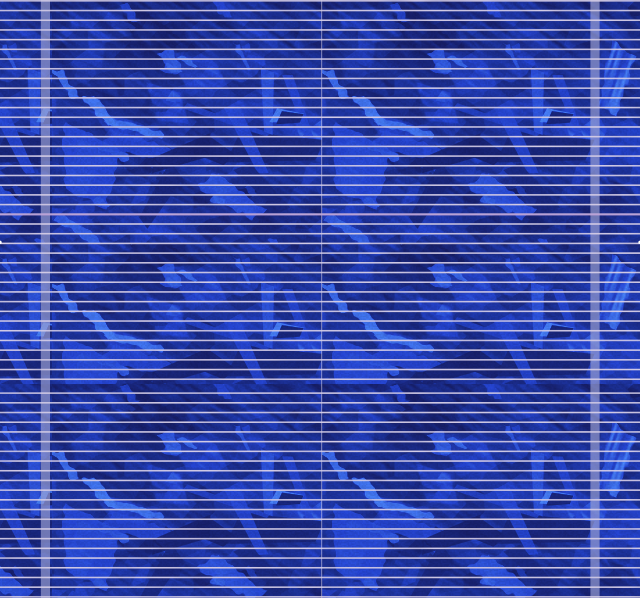
This texture is drawn by a Shadertoy shader. Its source:

```glsl
// Blue polycrystalline solar cells: repeated crystal grain under pale contact lines and busbars.

const vec2 CANVAS = vec2(768.0, 718.0);   // design units, y runs downwards
const vec3 INDIGO = vec3(0.085, 0.115, 0.40);
const vec3 NAVY   = vec3(0.105, 0.185, 0.58);
const vec3 ROYAL  = vec3(0.14, 0.26, 0.80);
const vec3 SKY    = vec3(0.29, 0.52, 0.96);
const vec3 SILVER = vec3(0.83, 0.80, 0.90);
const vec3 BUSBAR = vec3(0.60, 0.62, 0.82);

float hash(vec2 p) {
    return fract(sin(dot(p, vec2(127.1, 311.7))) * 43758.5453);
}

float noise(vec2 p) {
    vec2 i = floor(p), f = fract(p);
    f = f * f * (3.0 - 2.0 * f);
    return mix(mix(hash(i), hash(i + vec2(1, 0)), f.x),
               mix(hash(i + vec2(0, 1)), hash(i + vec2(1, 1)), f.x), f.y);
}

// Coordinates along and across a direction
vec2 turn(vec2 p, float angle) {
    vec2 d = vec2(cos(angle), sin(angle));
    return vec2(dot(p, d), dot(p, vec2(-d.y, d.x)));
}

// Random tone per Voronoi grain, blended softly at the borders
float grains(vec2 p) {
    vec2 cell = floor(p);
    float sum = 0.0, total = 0.0;
    for (int j = -1; j <= 1; j++)
    for (int i = -1; i <= 1; i++) {
        vec2 c = cell + vec2(i, j);
        vec2 site = c + vec2(hash(c), hash(c + 17.3));
        float w = exp(-45.0 * distance(p, site));
        sum += w * hash(c + 41.7);
        total += w;
    }
    return sum / total;
}

// Coverage of a band centred on zero
float band(float d, float halfWidth, float blur) {
    return clamp((halfWidth - abs(d)) / blur + 0.5, 0.0, 1.0);
}

// Lay a tapered, slant-ended splinter from a to b over a tone
float shard(float tone, vec2 p, vec2 a, vec2 b, float w, float target, float blur) {
    float len = distance(a, b);
    vec2 q = turn(p - a, atan(b.y - a.y, b.x - a.x));
    float taper = mix(1.0, 0.65, clamp(q.x / len, 0.0, 1.0));
    float cover = band(q.y, w * taper, blur) * band(q.x - 0.5 * len + 0.4 * q.y, 0.5 * len, blur);
    return mix(tone, target, 0.85 * cover);
}

// Tone of one crystal tile, 0 = indigo, 1 = sky
float crystalTone(vec2 p, float blur) {
    // Broad bands, large and small grains, diagonal scratches
    float t = 0.25 + 0.17 * smoothstep(45.0, 85.0, p.y) - 0.13 * smoothstep(150.0, 250.0, p.y);
    t += 0.40 * (grains(turn(p, 0.6) * vec2(0.016, 0.034)) - 0.5);
    t += 0.26 * (grains(turn(p, -0.5) * vec2(0.035, 0.065) + 9.0) - 0.5);
    float scratch = noise(turn(p, 0.62) * vec2(0.035, 0.24)) - 0.5;
    t += scratch * mix(0.42, 0.2, smoothstep(30.0, 90.0, p.y));

    // Ragged outlines for the splinters
    vec2 q = p + 6.0 * (vec2(noise(p * 0.13), noise(p * 0.13 + 31.0)) - 0.5);

    // Scattered small chips
    for (int i = 0; i < 30; i++) {
        vec2 id = vec2(i, 3.7);
        vec2 a = vec2(66.0 + 310.0 * hash(id), 290.0 * hash(id + 5.1));
        float angle = mix(0.2, 1.2, hash(id + 8.3));
        vec2 b = a + (8.0 + 30.0 * hash(id + 2.9)) * vec2(cos(angle), sin(angle));
        t = shard(t, q, a, b, 1.5 + 4.5 * hash(id + 6.2), 0.9 * hash(id + 4.4), blur);
    }

    // Bright plate and its ragged tail
    t = shard(t, q, vec2(112, 164), vec2(104, 240), 37.0, 0.74, blur);
    t = shard(t, q, vec2(130, 166), vec2(205, 188), 13.0, 0.70, blur);
    // Sweeping pale arc
    t = shard(t, q, vec2(67, 84), vec2(92, 118), 6.0, 0.95, blur);
    t = shard(t, q, vec2(107, 116), vec2(136, 150), 8.0, 1.0, blur);
    t = shard(t, q, vec2(126, 143), vec2(196, 163), 5.0, 0.92, blur);
    t = shard(t, q, vec2(197, 62), vec2(214, 86), 10.0, 0.82, blur);
    // Dark chevron and streaks below it
    t = shard(t, p, vec2(252, 174), vec2(183, 199), 13.0, 0.02, blur);
    t = shard(t, p, vec2(238, 171), vec2(276, 192), 14.0, 0.02, blur);
    t = shard(t, p, vec2(212, 204), vec2(172, 268), 12.0, 0.12, blur);
    t = shard(t, p, vec2(280, 176), vec2(384, 180), 19.0, 0.10, blur);
    // Steel blue bars on the right
    t = shard(t, p, vec2(222, 127), vec2(322, 162), 4.0, 0.62, blur);
    t = shard(t, p, vec2(278, 128), vec2(316, 208), 9.0, 0.70, blur);
    t = shard(t, p, vec2(321, 84), vec2(322, 160), 8.0, 0.78, blur);
    t = shard(t, p, vec2(345, 90), vec2(372, 165), 6.0, 0.68, blur);
    t = shard(t, p, vec2(328, 138), vec2(362, 142), 9.0, 1.0, blur);
    t = shard(t, p, vec2(335, 141), vec2(362, 142), 8.0, 0.0, blur);
    // Lower shards
    t = shard(t, q, vec2(248, 216), vec2(312, 258), 14.0, 0.80, blur);
    t = shard(t, p, vec2(290, 200), vec2(342, 252), 10.0, 0.16, blur);
    t = shard(t, q, vec2(70, 260), vec2(122, 294), 6.0, 0.85, blur);
    // Hatched glint beyond the right busbar
    float hatch = 0.55 + 0.5 * noise(turn(p, 1.9) * vec2(0.03, 0.3));
    return shard(t, q, vec2(424, 58), vec2(406, 134), 17.0, hatch, blur);
}

vec3 siliconColor(float t) {
    vec3 c = mix(INDIGO, NAVY, clamp(t * 3.0, 0.0, 1.0));
    c = mix(c, ROYAL, clamp(t * 3.0 - 1.0, 0.0, 1.0));
    return mix(c, SKY, clamp(t * 3.0 - 2.0, 0.0, 1.0));
}

void mainImage(out vec4 fragColor, in vec2 fragCoord) {
    vec2 uv = fragCoord / iResolution.xy;
    vec2 p = vec2(uv.x, 1.0 - uv.y) * CANVAS;
    float blur = CANVAS.x / iResolution.x;

    // Two tiles across and three down, the middle row cropped
    vec2 offset = vec2(p.x < 62.0 ? -280.0 : p.x < 386.0 ? 0.0 : 324.0,
                       p.y < 292.0 ? 0.0 : p.y < 461.0 ? 257.0 : 458.0);
    vec3 color = siliconColor(crystalTone(p - offset, blur));
    color *= 0.94 + 0.12 * noise(p * 0.6);

    // Busbars and centre seam
    float bars = max(band(p.x - 54.5, 5.5, blur), band(p.x - 714.0, 5.5, blur));
    color = mix(color, BUSBAR, 0.68 * bars);
    color = mix(color, SILVER, 0.6 * band(p.x - 386.0, 0.6, blur));

    // Contact lines, restarted below the last row seam
    float pitch = 11.65;
    float y = p.y < 464.0 ? p.y - 1.0 : p.y - 472.0;
    float d = mod(y + 0.5 * pitch, pitch) - 0.5 * pitch;
    float gap = band(p.y - 461.5, 3.5, blur);
    float wear = 0.86 + 0.14 * noise(vec2(p.x * 0.04, floor(y / pitch + 0.5) * 7.0));
    color = mix(color, SILVER, wear * band(d, 0.95, blur) * (1.0 - gap));
    color = mix(color, vec3(0.70, 0.58, 0.82), 0.7 * band(p.y - 257.5, 1.3, blur));

    // Chipped notches at both edges
    float notch = length(vec2(min(p.x, CANVAS.x - p.x), p.y - 291.0));
    color = mix(color, vec3(1.0), band(notch, 2.0, blur));
    fragColor = vec4(color, 1.0);
}
```
